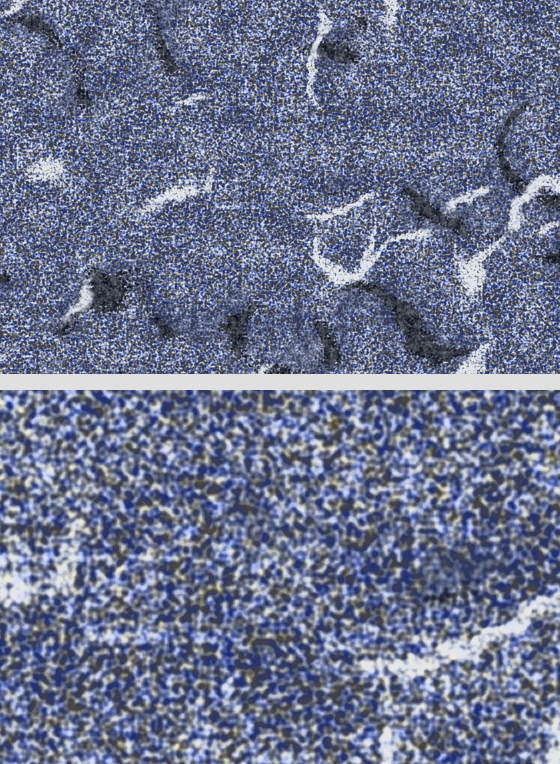
Top: the whole. Bottom: its middle third, enlarged.
Reproduce this texture procedurally as a WebGL 1 fragment shader.

```glsl
precision highp float;
// Blue granular stone with broken pale veins and charcoal fissures.

uniform vec2 u_resolution;

// Mineral colours, dark to light
const vec3 NAVY     = vec3(0.19, 0.22, 0.38);
const vec3 SLATE    = vec3(0.31, 0.35, 0.45);
const vec3 BLUE     = vec3(0.40, 0.43, 0.56);
const vec3 PALE     = vec3(0.53, 0.56, 0.66);
const vec3 FROST    = vec3(0.73, 0.76, 0.82);
const vec3 PEARL    = vec3(0.89, 0.90, 0.91);
const vec3 CHARCOAL = vec3(0.20, 0.215, 0.25);
const vec3 HUE_SWAY = vec3(-0.15, -0.08, 0.20); // grey to ultramarine

// Scales in cells per canvas height
const float FINE_GRAIN   = 187.0;
const float COARSE_GRAIN = 113.0;
const float CLUMPS       = 43.0;
const float CLOUDS       = 11.0;
const float TONE_SLOPE   = 6.9;  // spreads the grain evenly over the tones

// Veins
const vec2  PALE_STRETCH = vec2(3.1, 1.2);
const vec2  DARK_STRETCH = vec2(2.3, 3.2);
const float PALE_WIDTH   = 0.040;
const float DARK_WIDTH   = 0.075;
const float HAZE_WIDTH   = 0.22;
const float PALE_LIFT    = 0.62;

vec2 gradientAt(vec2 cell) {
  vec3 h = fract(cell.xyx * vec3(0.1031, 0.1030, 0.0973));
  h += dot(h, h.yzx + 33.33);
  float angle = 6.28318 * fract((h.x + h.y) * h.z);
  return vec2(cos(angle), sin(angle));
}

float gradientNoise(vec2 p) {
  vec2 i = floor(p);
  vec2 f = p - i;
  vec2 u = f * f * f * (f * (f * 6.0 - 15.0) + 10.0);
  vec2 e = vec2(1.0, 0.0);
  float a = dot(gradientAt(i), f);
  float b = dot(gradientAt(i + e.xy), f - e.xy);
  float c = dot(gradientAt(i + e.yx), f - e.yx);
  float d = dot(gradientAt(i + e.xx), f - e.xx);
  return mix(mix(a, b, u.x), mix(c, d, u.x), u.y);
}

float fbm(vec2 p) {
  float sum = 0.0;
  float gain = 0.8;
  for (int k = 0; k < 4; k++) {
    sum += gain * gradientNoise(p);
    p = mat2(1.6, 1.2, -1.2, 1.6) * p + 7.3;
    gain *= 0.5;
  }
  return sum;
}

// Ragged displacement for vein outlines
vec2 crumple(vec2 p) {
  return 0.045 * vec2(fbm(p * 9.0 + 31.0), fbm(p * 9.0 + 57.0));
}

// 1 on the centre line, falling to 0 at the given width
float ridge(float field, float width) {
  return 1.0 - smoothstep(0.25 * width, width, abs(field));
}

// Continuous tone scale; stops sit at the middle of each colour's share
vec3 mineral(float t) {
  vec3 c = mix(NAVY, SLATE, smoothstep(0.10, 0.32, t));
  c = mix(c, BLUE, smoothstep(0.32, 0.57, t));
  c = mix(c, PALE, smoothstep(0.57, 0.80, t));
  c = mix(c, FROST, smoothstep(0.80, 0.95, t));
  return mix(c, PEARL, smoothstep(0.95, 1.0, t));
}

void main() {
  vec2 p = gl_FragCoord.xy / u_resolution.y;
  vec2 q = p + crumple(p);

  // Crystal grain
  float grain = 0.75 * gradientNoise(p * FINE_GRAIN + 3.7)
              + 0.75 * gradientNoise(p * COARSE_GRAIN + 19.1);
  float clump = gradientNoise(p * CLUMPS + 41.3);
  float cloud = gradientNoise(p * CLOUDS + 5.9);

  // Upright pale veins and a few slanted ones, present only in patches
  float upright = ridge(gradientNoise(q * PALE_STRETCH + 12.4), PALE_WIDTH)
                * smoothstep(0.0, 0.22, fbm(q * 2.6 + 71.0));
  vec2 slanted = mat2(0.8, -0.6, 0.6, 0.8) * q;
  float slant = ridge(gradientNoise(slanted * PALE_STRETCH.yx + 88.2), PALE_WIDTH)
              * smoothstep(0.12, 0.32, fbm(q * 3.4 + 23.0));
  float paleVein = max(upright, slant);

  // Charcoal fissures with a soft slate haze beside them
  float fissure = gradientNoise(q * DARK_STRETCH + 64.5);
  float patches = smoothstep(0.02, 0.28, fbm(q * 3.1 + 47.0));
  float haze = ridge(fissure, HAZE_WIDTH) * patches;
  float darkVein = ridge(fissure, DARK_WIDTH) * patches;

  // Tone of the stone
  float level = grain * (1.0 - 0.45 * haze) + 0.35 * clump + 0.25 * cloud;
  level += PALE_LIFT * paleVein - 0.06 * haze;
  vec3 color = mineral(1.0 / (1.0 + exp(-TONE_SLOPE * level)));

  // Uneven blue tint, fading where the stone is grey or white
  float sway = gradientNoise(p * COARSE_GRAIN * 0.83 + 91.7) + 0.5 * clump;
  color += HUE_SWAY * sway * (1.0 - 0.7 * max(haze, paleVein));

  // Fissures break up along the grain
  float soot = smoothstep(0.25, 0.65, darkVein - 0.7 * grain + 0.5 * clump);
  soot *= smoothstep(0.0, 0.3, darkVein) * (1.0 - paleVein);
  color = mix(color, CHARCOAL + 0.22 * (grain + clump), 0.9 * soot);

  gl_FragColor = vec4(clamp(color, 0.0, 1.0), 1.0);
}
```
